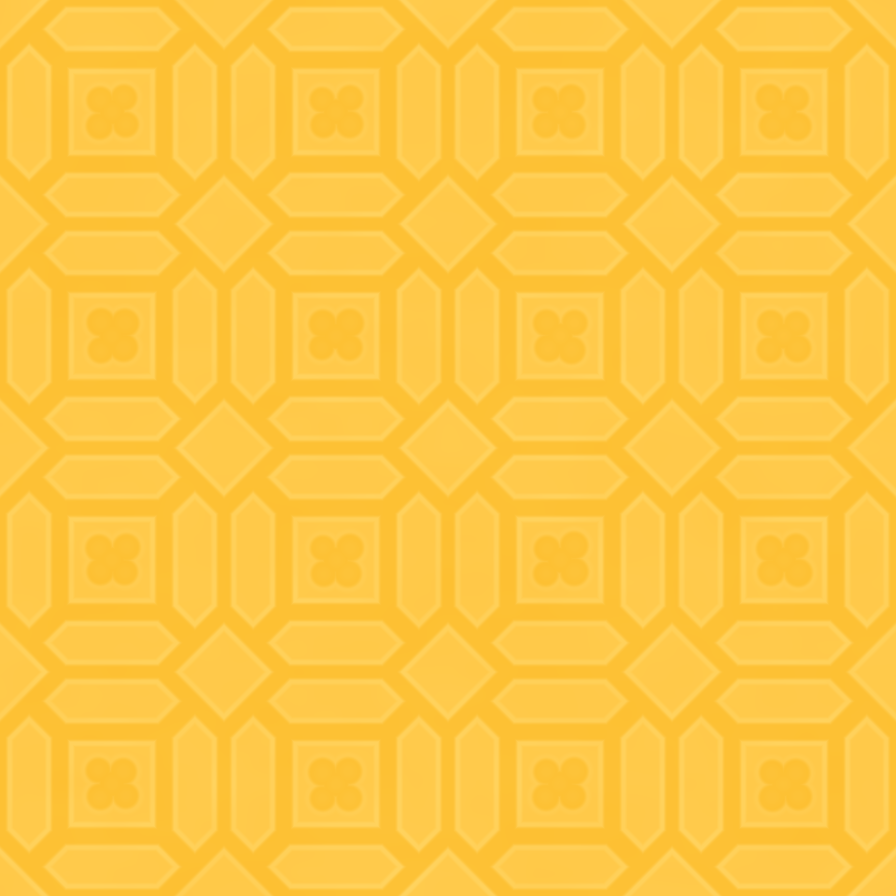
A WebGL 2 fragment shader for this pattern:

```glsl
#version 300 es
precision highp float;

#define REPEATS 4.0
#define SQUARE_HALF 0.195
#define BAR_OFFSET 0.37
#define BAR_HALF 0.1
#define BAR_REACH 0.307
#define DIAMOND_REACH 0.219
#define LOBE_OFFSET 0.057
#define LOBE_RADIUS 0.059
#define LOBE_JITTER 0.016
#define RIM_WIDTH 0.021
#define SOFTNESS 0.011
#define WEAR 0.022

uniform vec2 u_resolution;
out vec4 fragColor;

const vec3 GROOVE = vec3(0.992, 0.757, 0.205);
const vec3 PANEL = vec3(1.0, 0.79, 0.29);
const vec3 RIM = vec3(1.0, 0.82, 0.355);

// Integer hash, result in 0..1
float hash(vec2 cell, uint seed) {
  uvec2 k = uvec2(ivec2(cell));
  uint h = k.x * 1597u + k.y * 51749u + seed * 7919u + 101u;
  h = (h ^ (h >> 15)) * 73244475u;
  h = (h ^ (h >> 13)) * 73244475u;
  h ^= h >> 16;
  return float(h & 65535u) / 65535.0;
}

// Value noise that wraps after a whole number of cells
float wrapNoise(vec2 uv, vec2 period, uint seed) {
  vec2 p = uv * period;
  vec2 i = floor(p);
  vec2 f = fract(p);
  f = f * f * (3.0 - 2.0 * f);
  float a = hash(mod(i, period), seed);
  float b = hash(mod(i + vec2(1, 0), period), seed);
  float c = hash(mod(i + vec2(0, 1), period), seed);
  float d = hash(mod(i + vec2(1, 1), period), seed);
  return mix(mix(a, b, f.x), mix(c, d, f.x), f.y);
}

// Distance to the nearest raised panel: square, four bars, corner diamond
float panelDistance(vec2 p) {
  vec2 q = abs(p);
  float along = min(q.x, q.y);
  float outward = max(q.x, q.y);
  float across = abs(outward - BAR_OFFSET);
  float square = outward - SQUARE_HALF;
  float bar = max(across - BAR_HALF, (along + across - BAR_REACH) * 0.7071);
  float diamond = (1.0 - q.x - q.y - DIAMOND_REACH) * 0.7071;
  return min(square, min(bar, diamond));
}

// Four-lobed flower, each lobe slightly uneven from tile to tile
float flowerDistance(vec2 p, vec2 tile) {
  float d = length(p) - LOBE_RADIUS;
  for (int i = 0; i < 4; i++) {
    vec2 side = vec2(i & 1, i >> 1) * 2.0 - 1.0;
    uint seed = uint(i) * 3u + 20u;
    vec2 shift = vec2(hash(tile, seed), hash(tile, seed + 1u)) - 0.5;
    float radius = LOBE_RADIUS + (hash(tile, seed + 2u) - 0.5) * LOBE_JITTER * 0.5;
    d = min(d, length(p - side * LOBE_OFFSET - shift * LOBE_JITTER) - radius);
  }
  return d;
}

void main() {
  vec2 uv = gl_FragCoord.xy / u_resolution;
  vec2 tile = floor(uv * REPEATS);
  vec2 p = fract(uv * REPEATS) - 0.5;
  float soft = max(SOFTNESS, REPEATS / min(u_resolution.x, u_resolution.y));

  // Raised panels with a pale rim just inside the edge
  float panel = panelDistance(p);
  float rimFade = 0.75 + 0.4 * wrapNoise(uv, vec2(24.0), 3u);
  float rim = 1.0 - smoothstep(0.2 * RIM_WIDTH, RIM_WIDTH, abs(panel + 0.6 * RIM_WIDTH));
  vec3 color = mix(PANEL, RIM, rim * rimFade);
  color = mix(color, GROOVE, smoothstep(-soft, soft, panel));

  // Pressed flower: faint halo, darker outline, softer middle
  float flower = flowerDistance(p, tile);
  float halo = 1.0 - smoothstep(0.0, RIM_WIDTH, abs(flower - 0.6 * RIM_WIDTH));
  color = mix(color, RIM, 0.35 * halo);
  float pressed = mix(0.8, 1.0, smoothstep(-0.05, -0.01, flower));
  color = mix(color, GROOVE, pressed * (1.0 - smoothstep(-soft, soft, flower)));

  // Gentle mottling
  float mottle = 0.6 * wrapNoise(uv, vec2(10.0, 14.0), 1u)
               + 0.4 * wrapNoise(uv, vec2(30.0, 40.0), 2u) - 0.5;
  color += mottle * WEAR * vec3(0.1, 0.5, 1.0);

  fragColor = vec4(clamp(color, 0.0, 1.0), 1.0);
}
```
